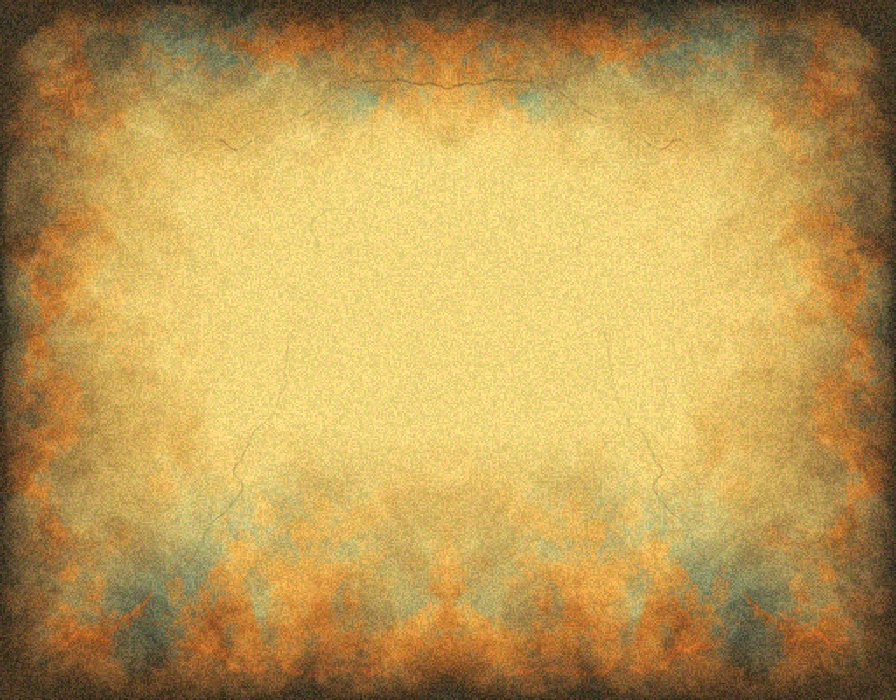
A Shadertoy shader for this texture:

```glsl
// Mirrored sheet of aged golden parchment with burnt edges, teal stains, cracks and grain.
#define MOTTLE_SCALE 8.0
#define MOTTLE_DEPTH 1.0
#define STAIN_STRENGTH 0.75
#define RUST_STRENGTH 0.6
#define CRACK_WIDTH 0.0032
#define CRACK_DEPTH 0.2
#define STREAK_DEPTH 0.5
#define GRAIN_SCALE 400.0
#define GRAIN_DEPTH 0.17

float hash(vec2 p) {
    vec3 q = fract(vec3(p.xyx) * 0.1031);
    q += dot(q, q.yzx + 33.33);
    return fract((q.x + q.y) * q.z);
}

// Cellular noise: random cell values blended by distance to their seeds.
float cellNoise(vec2 p) {
    vec2 cell = floor(p), f = fract(p);
    float sum = 0.0, total = 0.0;
    for (int j = -1; j <= 1; j++)
    for (int i = -1; i <= 1; i++) {
        vec2 o = vec2(i, j), id = cell + o;
        vec2 d = o + vec2(hash(id + 17.3), hash(id + 71.9)) - f;
        float w = exp(-8.0 * dot(d, d));
        sum += w * hash(id);
        total += w;
    }
    return sum / total;
}

float layeredCells(vec2 p) {
    float sum = 0.0, amp = 0.4;
    for (int k = 0; k < 5; k++) {
        sum += amp * (cellNoise(p) - 0.5);
        p = mat2(1.6, 1.2, -1.2, 1.6) * p + 9.7;
        amp *= 0.76;
    }
    return sum;
}

float wobble(float t) {
    float broad = cellNoise(vec2(t * 16.0, 5.3)) - 0.5;
    float fine = cellNoise(vec2(t * 55.0, 8.1)) - 0.5;
    return 0.03 * broad + 0.01 * fine;
}

float stroke(float offset, float width) {
    return 1.0 - smoothstep(0.0, width, abs(offset));
}

// Fades in and out between two ends of a stroke.
float span(float t, float a, float b) {
    return smoothstep(a, a + 0.06, t) * (1.0 - smoothstep(b - 0.06, b, t));
}

float blob(vec2 p, vec2 center, vec2 radius) {
    vec2 d = (p - center) / radius;
    return exp(-dot(d, d));
}

vec3 parchment(float t) {
    vec3 c = mix(vec3(0.28, 0.21, 0.13), vec3(0.53, 0.35, 0.18), smoothstep(0.02, 0.32, t));
    c = mix(c, vec3(0.73, 0.51, 0.23), smoothstep(0.28, 0.56, t));
    c = mix(c, vec3(0.86, 0.68, 0.33), smoothstep(0.52, 0.79, t));
    return mix(c, vec3(0.95, 0.84, 0.49), smoothstep(0.74, 0.99, t));
}

void mainImage(out vec4 fragColor, in vec2 fragCoord) {
    vec2 uv = fragCoord / iResolution.y;
    float halfWidth = 0.5 * iResolution.x / iResolution.y;
    vec2 p = vec2(abs(uv.x - halfWidth), uv.y);

    // Light falls away from the middle towards each border.
    float side = max(halfWidth - p.x, 0.0), top = 1.0 - p.y;
    float light = 1.0 - exp(-side * (8.0 + 3.0 * side));
    light *= 1.0 - exp(-p.y * (4.5 + 4.5 * p.y));
    light *= 1.0 - exp(-top * (7.0 + 6.0 * top));
    light = 1.05 * pow(light, 0.82);
    float wear = 1.0 - smoothstep(0.4, 1.02, light);

    // Mottling is strongest in the worn border.
    vec2 warp = 0.02 * sin(p.yx * vec2(13.0, 17.0) + vec2(0.4, 2.1));
    float mottle = layeredCells((p + warp) * MOTTLE_SCALE + 3.1);
    float hue = layeredCells((p - warp) * MOTTLE_SCALE * 1.2 + 41.7);
    float depth = MOTTLE_DEPTH * mix(0.18, 0.55, wear) * smoothstep(-0.2, 0.3, light);
    vec3 color = parchment(light + mottle * depth);

    // Rust warms the flanks and the foot.
    float rust = wear * smoothstep(-0.15, 0.3, hue) * smoothstep(0.1, 0.4, light);
    color = mix(color, color * vec3(1.14, 0.92, 0.72), rust * RUST_STRENGTH);

    // Teal stains gather at the crown and the lower corners, olive ones in the wear.
    float stain = blob(p, vec2(0.0, 0.93), vec2(0.06, 0.05));
    stain += blob(p, vec2(0.08, 0.855), vec2(0.08, 0.025));
    stain += 0.8 * blob(p, vec2(0.34, 0.94), vec2(0.12, 0.06));
    stain += 0.7 * blob(p, vec2(0.24, 0.23), vec2(0.14, 0.07));
    stain += 0.8 * blob(p, vec2(0.39, 0.13), vec2(0.11, 0.07));
    stain += 0.45 * blob(p, vec2(0.0, 0.14), vec2(0.06, 0.05));
    stain += 0.45 * blob(p, vec2(0.61, 0.5), vec2(0.03, 0.1));
    stain += 0.45 * wear;
    stain *= smoothstep(-0.2, 0.22, 0.02 - hue);
    float luma = dot(color, vec3(0.3, 0.59, 0.11));
    vec3 teal = luma * vec3(0.8, 0.95, 0.74);
    color = mix(color, teal, clamp(stain * STAIN_STRENGTH, 0.0, 0.75));

    // Long broken cracks: a falling arc on each side and a shallow arch at the crown.
    float drop = max(0.72 - p.y, 0.0);
    float arc = stroke(p.x - 0.185 - 0.72 * drop * drop - wobble(p.y), CRACK_WIDTH);
    float crack = arc * span(p.y, 0.15, 0.74) * mix(0.9, 0.35, smoothstep(0.2, 0.5, p.y));
    float arch = p.y - 0.885 + 0.475 * max(p.x - 0.13, 0.0) - wobble(p.x);
    crack += stroke(arch, CRACK_WIDTH) * span(p.x, -0.06, 0.36);
    float branch = p.y - 0.36 + 0.45 * (p.x - 0.45) - wobble(p.x + 0.3);
    crack += 0.5 * stroke(branch, CRACK_WIDTH) * span(p.x, 0.43, 0.62);
    color *= 1.0 - CRACK_DEPTH * crack * smoothstep(-0.2, 0.1, hue + 0.08);

    // Red streaks along the foot.
    float streak = stroke(p.y - 0.03 - 0.1 * p.x - wobble(p.x), 0.009) * span(p.x, 0.04, 0.62);
    streak += stroke(p.y - 0.07 + 0.57 * (p.x - 0.56) - wobble(p.x), 0.007) * span(p.x, 0.4, 0.6);
    color += vec3(0.2, 0.05, 0.0) * STREAK_DEPTH * streak * smoothstep(-0.1, 0.2, hue + 0.05);

    // Paper grain with a slight colour scatter.
    vec2 g = floor(uv * GRAIN_SCALE);
    vec3 speck = vec3(hash(g), hash(g + 211.0), hash(g + 433.0)) - 0.5;
    color += GRAIN_DEPTH * mix(vec3(speck.x), speck, 0.45);
    fragColor = vec4(clamp(color, 0.0, 1.0), 1.0);
}
```
